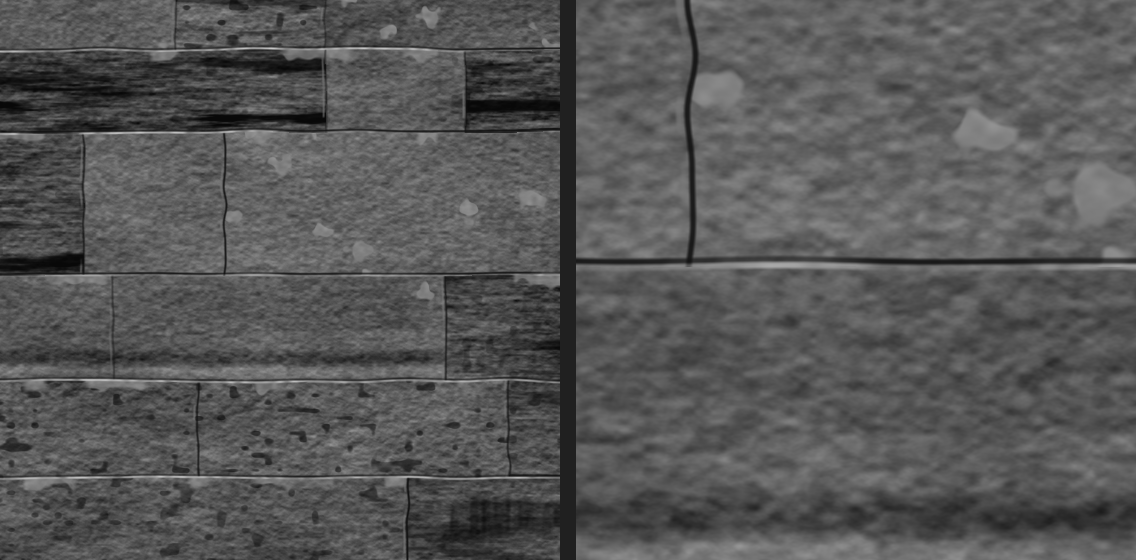
Left: the whole. Right: its middle third, enlarged.
This texture is drawn by a WebGL 2 fragment shader. Its source:

```glsl
#version 300 es
precision highp float;
// Weathered grey sandstone wall: six courses of unequal blocks with thin joints.
// Each block has its own tone, strata and pitting; noise relief is lit from above,
// then ledges, mortar lines and scattered lichen are laid over it.

uniform vec2 u_resolution;
out vec4 outColor;

// Course heights from the bottom, and the two upright joints in each course
const float BEDS[7] = float[7](-0.03, 0.147, 0.320, 0.509, 0.764, 0.911, 1.04);
const vec2 JOINTS[6] = vec2[6](vec2(0.729, 1.2), vec2(0.354, 0.909), vec2(0.202, 0.797),
    vec2(0.150, 0.402), vec2(0.582, 0.831), vec2(0.312, 0.580));
const vec2 JOINT_DEPTH[6] = vec2[6](vec2(1.0, 0.0), vec2(0.8, 0.7), vec2(0.45, 0.7),
    vec2(0.7, 0.9), vec2(0.5, 0.6), vec2(0.5, 0.4));

// Per-block character: left, middle, right
const vec3 TONE[6] = vec3[6](vec3(0.32, 0.29, 0.25), vec3(0.33, 0.345, 0.30),
    vec3(0.36, 0.365, 0.27), vec3(0.28, 0.37, 0.375), vec3(0.26, 0.365, 0.25), vec3(0.38, 0.36, 0.33));
const vec3 STRATA[6] = vec3[6](vec3(0.1, 0.4, 0.4), vec3(0.1, 0.1, 0.6), vec3(0.1, 0.1, 0.8),
    vec3(0.8, 0.0, 0.05), vec3(1.0, 0.05, 0.9), vec3(0.0, 0.6, 0.1));
const vec3 PITTING[6] = vec3[6](vec3(0.6, 0.3, 0.3), vec3(0.8, 0.8, 0.5), vec3(0.1, 0.15, 0.4),
    vec3(0.4, 0.08, 0.08), vec3(0.4, 0.3, 0.6), vec3(0.1, 0.8, 0.2));
const vec3 LICHEN_DENSITY[6] = vec3[6](vec3(0.0), vec3(0.0), vec3(0.02, 0.03, 0.0),
    vec3(0.0, 0.12, 0.20), vec3(0.03, 0.0, 0.0), vec3(0.08, 0.12, 0.50));

const float SHADOW = 0.07;
const float MORTAR = 0.66;
const float LICHEN = 0.55;
const float LINE_HALF_WIDTH = 0.0017;
const float LICHEN_CELLS = 15.0;
const vec2 WOBBLE = vec2(0.006, 0.007);
const vec2 LIGHT_STEP = vec2(-0.001, 0.0035);
const vec2 RECESS_CENTRE = vec2(0.91, 0.077);
const vec2 RECESS_HALF_SIZE = vec2(0.11, 0.028);

float hash(vec2 p) {
    vec3 q = fract(p.xyx * 0.1031);
    q += dot(q, q.yzx + 33.33);
    return fract((q.x + q.y) * q.z);
}

float noise(vec2 p) {
    vec2 i = floor(p), f = fract(p);
    f *= f * (3.0 - 2.0 * f);
    return mix(mix(hash(i), hash(i + vec2(1, 0)), f.x),
               mix(hash(i + vec2(0, 1)), hash(i + 1.0), f.x), f.y);
}

float fbm(vec2 p) {
    float sum = 0.0, weight = 0.5;
    for (int i = 0; i < 4; i++) {
        sum += weight * noise(p);
        p = p * 2.03 + 17.3;
        weight *= 0.5;
    }
    return sum / 0.9375;
}

// Soft stroke around distance zero
float stroke(float d, float halfWidth) {
    float soft = 0.001 + 0.5 / u_resolution.y;
    return 1.0 - smoothstep(halfWidth - soft, halfWidth + soft, abs(d));
}

float relief(vec2 p, float strata, float pitting) {
    float grain = fbm(p * vec2(50.0, 85.0));
    float layers = fbm(p * vec2(9.0, 65.0) + 5.0);
    float lumps = fbm(p * vec2(32.0, 45.0) + 31.0);
    return grain * 0.4 + layers * strata * 0.8 + lumps * pitting * 0.75;
}

// Coverage of irregular round spots, one candidate per grid cell
float lichenSpots(vec2 p, float density) {
    vec2 g = p * LICHEN_CELLS + 0.35 * (vec2(noise(p * 70.0), noise(p * 70.0 + 9.0)) - 0.5);
    float cover = 0.0;
    for (int y = -1; y <= 1; y++) for (int x = -1; x <= 1; x++) {
        vec2 cell = floor(g) + vec2(x, y);
        vec2 centre = cell + 0.2 + 0.6 * vec2(hash(cell + 3.0), hash(cell + 71.0));
        float radius = mix(0.10, 0.32, hash(cell + 133.0));
        float spot = 1.0 - smoothstep(radius - 0.05, radius + 0.05, length(g - centre));
        cover = max(cover, spot * step(hash(cell + 207.0), density));
    }
    return cover;
}

void main() {
    vec2 p = gl_FragCoord.xy / u_resolution;
    vec2 w = p + WOBBLE * (vec2(noise(p * vec2(3.0, 30.0)), noise(p * vec2(11.0, 3.0) + 40.0)) - 0.5);

    // Find the course and block
    int row = 0;
    for (int i = 1; i < 6; i++) if (w.y > BEDS[i]) row = i;
    vec2 joints = JOINTS[row];
    int block = int(step(joints.x, w.x) + step(joints.y, w.x));
    float strata = STRATA[row][block], pitting = PITTING[row][block];
    float above = w.y - BEDS[row], below = BEDS[row + 1] - w.y;

    // Stone face: stains, relief, split layers and pits
    float tone = TONE[row][block] + 0.20 * (fbm(p * vec2(6.0, 11.0)) - 0.5);
    tone += 0.12 * (noise(p * vec2(130.0, 190.0)) - 0.5);
    tone += 0.75 * (relief(p, strata, pitting) - relief(p + LIGHT_STEP, strata, pitting));
    float depth = mix(1.1, 0.55, above / (above + below));
    float splits = smoothstep(0.50, 0.70, fbm(p * vec2(4.5, 42.0) + float(row) * 9.0));
    tone *= 1.0 - min(0.9, splits * strata * depth);
    tone *= 1.0 - 0.65 * pitting * smoothstep(0.72, 0.88, noise(p * vec2(48.0, 75.0) + 60.0));

    // Worn ledge along the third course, and a tooled recess at lower right
    if (row == 2 && block < 2) {
        tone -= 0.13 * exp(-pow((above - 0.042) / 0.014, 2.0));
        tone += 0.10 * exp(-pow((above - 0.018) / 0.009, 2.0));
    }
    vec2 box = abs(p - RECESS_CENTRE) - RECESS_HALF_SIZE;
    float recess = max(box.x, box.y) + 0.022 * (noise(p * 28.0) - 0.5);
    float tooling = 0.35 + 0.5 * noise(p * vec2(140.0, 14.0));
    tone *= mix(1.0, tooling, 1.0 - smoothstep(-0.008, 0.006, recess));

    // Lichen and mortar smears hanging under the beds
    float mottling = 0.12 * (noise(p * 110.0) - 0.5);
    tone = mix(tone, LICHEN + mottling, 0.8 * lichenSpots(p, LICHEN_DENSITY[row][block]));
    float smear = smoothstep(0.66, 0.82, noise(vec2(p.x * 17.0, float(row) * 7.7)));
    float hang = 0.012 + 0.02 * (noise(p * 60.0) - 0.3);
    tone = mix(tone, LICHEN + mottling, 0.75 * smear * (1.0 - smoothstep(hang - 0.004, hang + 0.004, below)));

    // Upright joints: dark gap with a broken pale edge
    for (int i = 0; i < 2; i++) {
        float d = w.x - joints[i];
        float pale = smoothstep(0.4, 0.75, noise(vec2(float(i) * 5.0, p.y * 45.0)));
        tone = mix(tone, 0.48, 0.6 * pale * stroke(d + 0.005, LINE_HALF_WIDTH));
        tone = mix(tone, SHADOW, JOINT_DEPTH[row][i] * stroke(d, LINE_HALF_WIDTH));
    }

    // Bed joints: pale mortar line under a thin shadow
    bool lower = above < below;
    float bed = lower ? above : -below;
    float bedIndex = float(lower ? row : row + 1);
    float filled = smoothstep(0.2, 0.7, noise(vec2(p.x * 11.0, bedIndex * 7.3)));
    tone = mix(tone, SHADOW, (0.9 - 0.4 * filled) * stroke(bed - 0.0035, LINE_HALF_WIDTH));
    float mortar = MORTAR + 0.35 * (noise(p * 80.0) - 0.5);
    tone = mix(tone, mortar, (0.2 + 0.75 * filled) * stroke(bed, LINE_HALF_WIDTH));

    outColor = vec4(vec3(clamp(tone, 0.03, 1.0)), 1.0);
}
```
